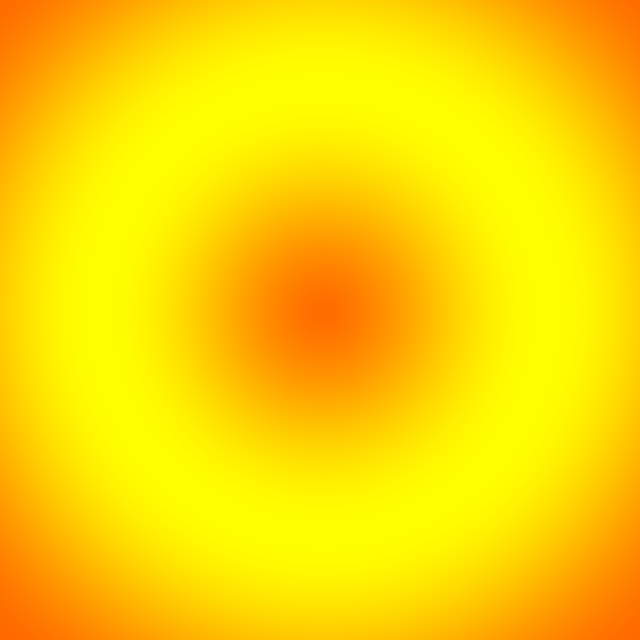
A Shadertoy shader for this background:

```glsl
#define CENTER vec2(0.505, 0.513)
#define RING_RADIUS 0.35
#define WAVE_FREQUENCY 8.0
#define GREEN_MEAN 0.7
#define GREEN_SWING 0.3

// Orange-to-yellow wave that peaks on the ring
vec3 ringColor(float radius) {
    float wave = cos(WAVE_FREQUENCY * (radius - RING_RADIUS));
    return vec3(1.0, GREEN_MEAN + GREEN_SWING * wave, 0.0);
}

void mainImage(out vec4 fragColor, in vec2 fragCoord) {
    vec2 uv = fragCoord / iResolution.xy;

    // Distance from the orange core, in canvas units
    float radius = length(uv - CENTER);

    fragColor = vec4(ringColor(radius), 1.0);
}
```
